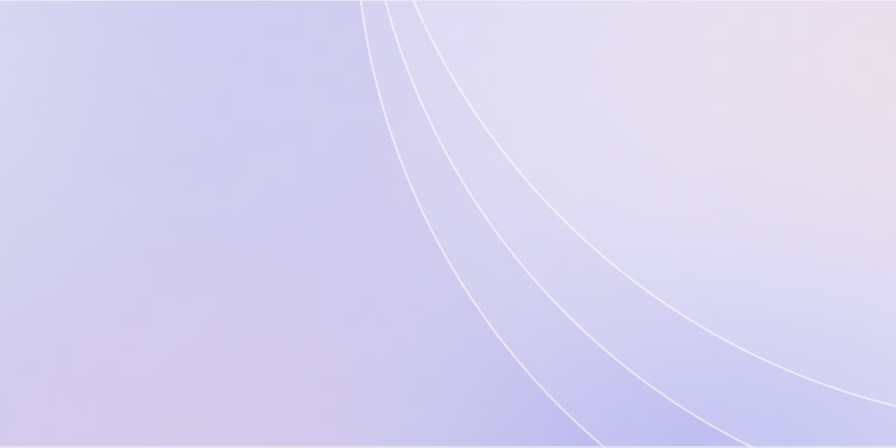
Write a Shadertoy shader that draws this background.

```glsl
// Soft lavender gradient with three overlapping translucent discs and fine pale rims.
#define LAVENDER vec3(0.814, 0.797, 0.938)
#define COOL vec3(0.808, 0.807, 0.941)
#define MIST vec3(0.842, 0.844, 0.942)
#define MAUVE vec3(0.832, 0.796, 0.918)
#define PERIWINKLE vec3(0.718, 0.718, 0.936)
#define PEARL vec3(0.852, 0.830, 0.932)
#define BLUSH vec3(0.884, 0.832, 0.888)
#define VEIL_OPACITY 0.11
#define RIM_OPACITY 0.56
#define RIM_HALF_WIDTH 0.0023
#define BORDER_OPACITY 0.60
#define MOTTLE 0.005

// Elliptical glow that falls off smoothly from its centre.
float glow(vec2 p, vec2 centre, vec2 spread) {
    vec2 d = (p - centre) / spread;
    return exp(-dot(d, d));
}

float hash(vec2 cell) {
    return fract(sin(dot(cell, vec2(127.1, 311.7))) * 43758.55);
}

// Smooth value noise from 0 to 1.
float noise(vec2 p) {
    vec2 cell = floor(p);
    vec2 f = smoothstep(0.0, 1.0, fract(p));
    float low = mix(hash(cell), hash(cell + vec2(1.0, 0.0)), f.x);
    float high = mix(hash(cell + vec2(0.0, 1.0)), hash(cell + 1.0), f.x);
    return mix(low, high, f.y);
}

// Broad colour fields below the discs.
vec3 backdrop(vec2 p) {
    vec3 colour = LAVENDER;
    colour = mix(colour, COOL, glow(p, vec2(0.42, 0.85), vec2(0.28, 0.35)));
    colour = mix(colour, MIST, glow(p, vec2(-0.05, 0.90), vec2(0.30, 0.65)));
    colour = mix(colour, MAUVE, 0.9 * glow(p, vec2(0.40, -0.05), vec2(0.60, 0.42)));
    colour = mix(colour, PEARL, glow(p, vec2(1.60, 0.85), vec2(0.55, 0.45)));
    colour = mix(colour, BLUSH, 0.9 * glow(p, vec2(2.05, 0.85), vec2(0.50, 0.45)));
    colour = mix(colour, PERIWINKLE, glow(p, vec2(1.62, -0.06), vec2(0.56, 0.38)));
    return colour + MOTTLE * (noise(p * 28.0) - 0.5);
}

void mainImage(out vec4 fragColor, in vec2 fragCoord) {
    // Height runs from 0 to 1; width is twice that.
    vec2 p = fragCoord / iResolution.xy * vec2(2.0, 1.0);
    float pixel = 1.0 / iResolution.y;
    vec3 colour = backdrop(p);

    // Discs as centre and radius, from the outermost inward.
    vec3 discs[3] = vec3[3](
        vec3(2.352, 1.195, 1.559),
        vec3(2.372, 1.406, 1.566),
        vec3(2.377, 1.636, 1.588));
    float rim = 0.0;
    for (int i = 0; i < 3; i++) {
        float d = length(p - discs[i].xy) - discs[i].z;
        float inside = 1.0 - smoothstep(-pixel, pixel, d);
        colour = mix(colour, vec3(1.0), VEIL_OPACITY * inside);
        float line = 1.0 - smoothstep(-0.5 * pixel, 0.5 * pixel, abs(d) - RIM_HALF_WIDTH);
        rim = max(rim, line);
    }
    colour = mix(colour, vec3(1.0), RIM_OPACITY * rim);

    // Pale hairlines along the lower and upper borders.
    float lower = 1.0 - smoothstep(0.003, 0.003 + pixel, p.y);
    float upper = 1.0 - smoothstep(0.001, 0.001 + pixel, 1.0 - p.y);
    colour = mix(colour, vec3(0.95), BORDER_OPACITY * max(lower, upper));

    fragColor = vec4(colour, 1.0);
}
```
